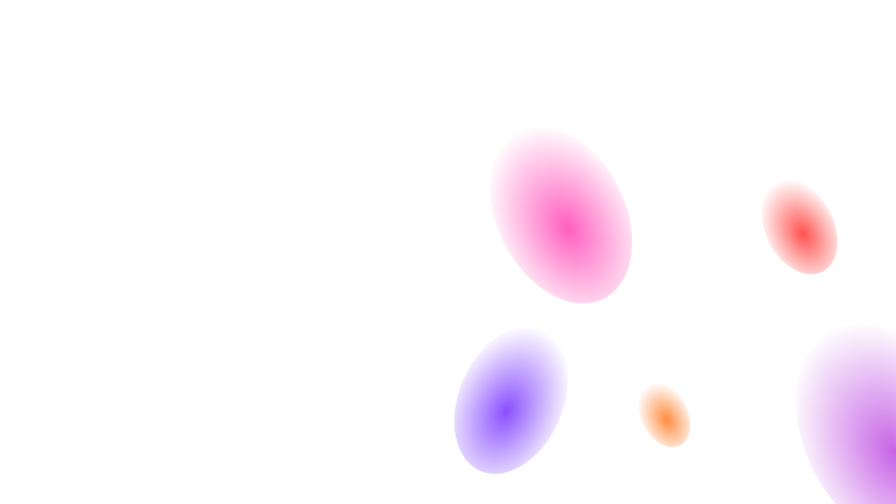
A Shadertoy shader for this background:

```glsl
// Five soft tilted ovals on a white ground, gathered at the lower right.
// Each is an ellipse filled with a radial fade whose bright core sits below
// its middle, so the upper rim dissolves and the lower rim stays crisp.

const float ASPECT = 0.675;      // short axis over long axis
const float CORE_SHIFT = 0.16;   // core offset along the long axis
const float LEAN_LEFT = 0.475;   // tilt in radians, top toward the left
const float LEAN_RIGHT = -0.41;

const vec3 WHITE  = vec3(1.0);
const vec3 PINK   = vec3(1.00, 0.37, 0.75);
const vec3 RED    = vec3(1.00, 0.32, 0.31);
const vec3 ORANGE = vec3(1.00, 0.55, 0.25);
const vec3 VIOLET = vec3(0.54, 0.31, 1.00);
const vec3 PURPLE = vec3(0.78, 0.39, 0.90);

// Turn a point into the frame of an oval tilted by the given angle
vec2 unrotate(vec2 p, float angle) {
    float c = cos(angle), s = sin(angle);
    return vec2(c * p.x + s * p.y, c * p.y - s * p.x);
}

// Blend one oval over the base; longRadius is its half length
vec3 addOval(vec3 base, vec2 p, vec2 center, float longRadius,
             float tilt, vec3 color, float pixel) {
    vec2 q = unrotate(p - center, tilt) / (longRadius * vec2(ASPECT, 1.0));

    // Smooth rim, using the gradient length for an even edge width
    float radius = length(q);
    float slope = length(q / vec2(ASPECT, 1.0)) / max(radius, 1e-4);
    float rim = (radius - 1.0) * longRadius / max(slope, 1e-4);
    float mask = 1.0 - smoothstep(-0.75 * pixel, 0.75 * pixel, rim);

    // Linear fade from the core to the far rim
    float reach = length(q + vec2(0.0, CORE_SHIFT)) / (1.0 + CORE_SHIFT);
    float fade = clamp(1.0 - reach, 0.0, 1.0);
    return mix(base, color, mask * fade);
}

void mainImage(out vec4 fragColor, in vec2 fragCoord) {
    // Canvas height is one unit
    float pixel = 1.0 / iResolution.y;
    vec2 p = fragCoord * pixel;

    vec3 color = WHITE;
    color = addOval(color, p, vec2(1.113, 0.574), 0.187, LEAN_LEFT, PINK, pixel);
    color = addOval(color, p, vec2(1.586, 0.550), 0.100, LEAN_LEFT, RED, pixel);
    color = addOval(color, p, vec2(1.318, 0.177), 0.068, LEAN_LEFT, ORANGE, pixel);
    color = addOval(color, p, vec2(1.014, 0.206), 0.153, LEAN_RIGHT, VIOLET, pixel);
    color = addOval(color, p, vec2(1.757, 0.137), 0.236, LEAN_LEFT, PURPLE, pixel);

    fragColor = vec4(color, 1.0);
}
```
